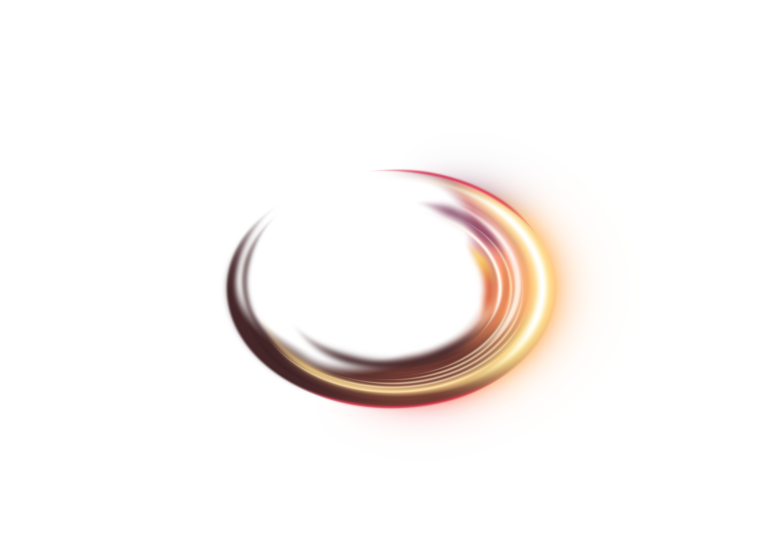
This background is drawn by a WebGL 2 fragment shader. Its source:

```glsl
#version 300 es
precision highp float;
// A swirling elliptical ring of light on white: a shaded crescent body,
// tapered spiral streaks laid over it, and a warm halo outside the rim.
// Everything lives in ring space: turn (clockwise from the top) and radius.
uniform vec2 u_resolution;
out vec4 fragColor;

#define CENTER vec2(0.0134, -0.0151)
#define RADII vec2(0.2932, 0.2121)
#define RIM_SOFTNESS 0.014
#define HALO_REACH 0.095
#define HALO_STRENGTH 0.62
#define FIBRE_CONTRAST 0.22
#define FINE_LINES 5

const float TAU = 6.2831853;
const vec3 DARK = vec3(0.27, 0.15, 0.16);
const vec3 BROWN = vec3(0.44, 0.23, 0.20);
const vec3 ORANGE = vec3(0.92, 0.55, 0.36);
const vec3 ROSE = vec3(0.85, 0.52, 0.60);
const vec3 PLUM = vec3(0.52, 0.26, 0.38);
const vec3 GOLD = vec3(1.0, 0.84, 0.54);
const vec3 LEMON = vec3(1.0, 0.94, 0.60);
const vec3 CRIMSON = vec3(0.86, 0.16, 0.27);

vec2 hashGradient(vec2 cell) {
    float a = fract(sin(dot(cell, vec2(127.1, 311.7))) * 43758.5) * TAU;
    return vec2(cos(a), sin(a));
}

float gradientNoise(vec2 p) {
    vec2 i = floor(p), f = fract(p);
    vec2 w = f * f * f * (f * (f * 6.0 - 15.0) + 10.0);
    vec2 e = vec2(0.0, 1.0);
    float a = dot(hashGradient(i), f);
    float b = dot(hashGradient(i + e.yx), f - e.yx);
    float c = dot(hashGradient(i + e.xy), f - e.xy);
    float d = dot(hashGradient(i + e.yy), f - e.yy);
    return mix(mix(a, b, w.x), mix(c, d, w.x), w.y);
}

// 1 between start and end, with soft shoulders
float window(float x, float start, float end, float soft) {
    return smoothstep(start, start + soft, x) * (1.0 - smoothstep(end - soft, end, x));
}

// Tapered streak; s = (turn, radius), radius drifts along the span
float streak(vec2 s, vec2 span, vec2 radii, float width) {
    float u = clamp((s.x - span.x) / (span.y - span.x), 0.0, 1.0);
    float taper = window(u, 0.0, 1.0, 0.32);
    float d = (s.y - mix(radii.x, radii.y, u)) / (width * (0.35 + 0.65 * taper));
    return taper * exp(-d * d);
}

// Colour of the crescent along the turn
vec3 bodyColor(float t) {
    vec3 c = mix(PLUM, ROSE, smoothstep(0.02, 0.10, t));
    c = mix(c, ORANGE, smoothstep(0.12, 0.24, t));
    c = mix(c, BROWN, smoothstep(0.27, 0.42, t));
    return mix(c, DARK, smoothstep(0.48, 0.62, t));
}

vec3 halo(vec3 col, vec2 s) {
    float fall = exp(-max(s.y - 1.0, 0.0) / HALO_REACH) * smoothstep(0.94, 1.0, s.y);
    vec3 tint = mix(PLUM, vec3(1.0, 0.64, 0.30), smoothstep(0.07, 0.17, s.x));
    tint = mix(tint, vec3(0.95, 0.42, 0.40), smoothstep(0.36, 0.48, s.x));
    float amount = window(s.x, 0.0, 0.58, 0.16) * HALO_STRENGTH;
    return mix(col, tint, fall * amount);
}

vec3 body(vec3 col, vec2 s) {
    float t = s.x, r = s.y;
    float inner = mix(0.96, 0.60, smoothstep(0.03, 0.17, t));
    inner = mix(inner, 0.79, smoothstep(0.46, 0.62, t));
    inner = mix(inner, 0.96, smoothstep(0.62, 0.77, t));
    float soft = mix(0.07, 0.04, smoothstep(0.6, 0.8, t));
    float mask = smoothstep(inner - soft, inner + soft, r)
        * (1.0 - smoothstep(1.0 - RIM_SOFTNESS, 1.0 + RIM_SOFTNESS, r));
    mask *= window(t, -0.02, 0.86, 0.12);
    float fibre = gradientNoise(vec2((r + 0.25 * t) * 30.0, t * 7.0));
    vec3 shade = bodyColor(t) * (1.0 + FIBRE_CONTRAST * fibre);
    // the outer half burns brighter on the right side
    shade = mix(shade, GOLD, 0.65 * smoothstep(0.72, 0.92, r) * window(t, 0.04, 0.46, 0.12));
    return mix(col, shade, mask);
}

void main() {
    vec2 p = (gl_FragCoord.xy - 0.5 * u_resolution) / u_resolution.y;
    vec2 q = (p - CENTER) / RADII;
    vec2 s = vec2(fract(atan(q.x, q.y) / TAU + 0.05) - 0.05, length(q));

    vec3 col = body(halo(vec3(1.0), s), s);

    // Dark wisps and coloured inner fringe
    col = mix(col, DARK, 0.85 * streak(s, vec2(0.30, 0.68), vec2(0.61, 0.67), 0.045));
    col = mix(col, DARK, 0.85 * streak(s, vec2(0.48, 0.88), vec2(0.965, 0.985), 0.028));
    col = mix(col, DARK, 0.60 * streak(s, vec2(0.60, 0.87), vec2(0.84, 0.935), 0.022));
    col = mix(col, PLUM, 0.75 * streak(s, vec2(0.03, 0.20), vec2(0.74, 0.73), 0.050));
    vec3 ember = mix(vec3(1.0, 0.82, 0.30), vec3(0.85, 0.36, 0.20), smoothstep(0.17, 0.25, s.x));
    col = mix(col, ember, 0.80 * streak(s, vec2(0.13, 0.33), vec2(0.59, 0.60), 0.035));

    // Broad bands of light
    col = mix(col, LEMON, 0.95 * streak(s, vec2(0.0, 0.48), vec2(0.945, 0.90), 0.060));
    col = mix(col, vec3(1.0), streak(s, vec2(0.02, 0.42), vec2(0.93, 0.91), 0.030));
    col = mix(col, GOLD, 0.85 * streak(s, vec2(0.30, 0.72), vec2(0.90, 0.82), 0.035));
    col = mix(col, vec3(1.0, 0.95, 0.94), 0.95 * streak(s, vec2(0.05, 0.40), vec2(0.81, 0.74), 0.024));
    col = mix(col, vec3(1.0, 0.96, 0.92), streak(s, vec2(0.02, 0.37), vec2(0.665, 0.66), 0.014));

    // Fine spiralling lines
    for (int i = 0; i < FINE_LINES; i++) {
        float k = float(i);
        vec2 span = vec2(0.08 + 0.06 * k, 0.50 + 0.045 * k);
        vec2 radii = vec2(0.72, 0.74) + k * vec2(0.04, 0.03);
        col = mix(col, vec3(1.0, 0.93, 0.78), 0.65 * streak(s, span, radii, 0.010));
    }

    // Thin coloured rim, above and below
    col = mix(col, CRIMSON, 0.70 * streak(s, vec2(-0.03, 0.18), vec2(0.995, 0.99), 0.014));
    col = mix(col, CRIMSON, 0.65 * streak(s, vec2(0.36, 0.62), vec2(0.998), 0.014));
    fragColor = vec4(col, 1.0);
}
```
